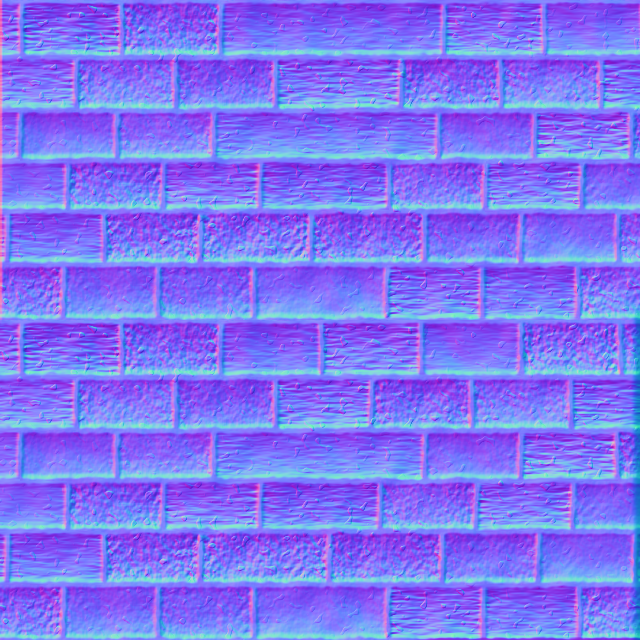
Reproduce this texture map procedurally as a Shadertoy shader.

```glsl
// Tangent-space normal map of a worn brick wall: twelve courses of uneven bricks.
// Each brick contributes surface slopes (bulging face, sharp rims), gradient noise
// adds grain, chips and crumbling mortar, and the slope is packed as a unit normal.

const float TAU = 6.28319;
const float COURSES = 12.0;
const int PERIOD = 6;                 // courses before the bond repeats
const float COURSE_SWAY = 0.0054;     // uneven course heights
const vec2 HALF_GAP = vec2(0.0042, 0.0062);
const float RIM_WIDTH = 0.0034;
const float SIDE_RIM = 1.0;
const float TOP_RIM = 0.45;
const float BOTTOM_RIM = 1.05;
const float FACE_TOP = -0.68;         // face slope at the upper and lower rim
const float FACE_BOTTOM = 0.36;
const float GRAIN_FREQ = 105.0;
const float GRAIN_AMOUNT = 0.34;
const float CHIP_AMOUNT = 0.9;
const float WARP = 0.0035;

// Bond layout: first joint, brick pitch, and the extra width of the fourth brick
const float FIRST_JOINT[6] = float[6](0.034, 0.119, 0.032, 0.105, 0.012, 0.099);
const float PITCH[6] = float[6](0.156, 0.156, 0.151, 0.151, 0.151, 0.149);
const float EXTRA[12] = float[12](0.192, 0.040, 0.200, 0.050, 0.022, 0.059,
                                  0.000, -0.006, 0.178, 0.036, 0.050, 0.061);
const float FIFTH_EXTRA = 0.025;

vec2 hash2(vec2 p) {
    vec3 q = fract(p.xyx * vec3(0.1031, 0.1030, 0.0973));
    q += dot(q, q.yzx + 33.33);
    return fract((q.xx + q.yz) * q.zy);
}

// Gradient noise: value in x, derivative in yz
vec3 gradientNoise(vec2 p) {
    vec2 i = floor(p), f = p - i;
    vec2 u = f * f * f * (f * (f * 6.0 - 15.0) + 10.0);
    vec2 du = 30.0 * f * f * (f * (f - 2.0) + 1.0);
    vec2 e = vec2(0.0, 1.0);
    vec2 ga = hash2(i) * 2.0 - 1.0, gb = hash2(i + e.yx) * 2.0 - 1.0;
    vec2 gc = hash2(i + e.xy) * 2.0 - 1.0, gd = hash2(i + e.yy) * 2.0 - 1.0;
    float a = dot(ga, f), b = dot(gb, f - e.yx);
    float c = dot(gc, f - e.xy), d = dot(gd, f - e.yy);
    float k = a - b - c + d;
    vec2 grad = ga + u.x * (gb - ga) + u.y * (gc - ga) + u.x * u.y * (ga - gb - gc + gd)
              + du * (u.yx * k + vec2(b, c) - a);
    return vec3(a + u.x * (b - a) + u.y * (c - a) + u.x * u.y * k, grad);
}

// Distance from the top to the mortar line above a course
float courseTop(int row) {
    return float(row) / COURSES + 0.001 + COURSE_SWAY * sin(TAU * float(row) / float(PERIOD));
}

float jointX(int row, int j) {
    int k = row % PERIOD;
    float x = FIRST_JOINT[k] + PITCH[k] * float(j);
    if (j > 2) x += EXTRA[row];
    if (j > 3 && k == 4) x += FIFTH_EXTRA;
    return x;
}

// Slope band along a rim, fading to zero at the middle of the joint
vec2 rim(vec2 d, float width) {
    return exp(-d * d / (width * width)) * smoothstep(-HALF_GAP, vec2(0.0), d);
}

vec2 wallSlope(vec2 uv) {
    vec2 home = vec2(uv.x, fract(uv.y * 2.0) * 0.5);   // wear repeats with the bond
    vec3 soft = gradientNoise(home * 22.0);
    vec3 coarse = gradientNoise(home * 85.0 + 7.0);
    vec2 p = uv + WARP * vec2(gradientNoise(home * 13.0 + 40.0).x, soft.x);

    // Find the course and the brick
    float depth = 1.0 - p.y;
    int line = -1;
    for (int k = 0; k < 12; k++) if (depth >= courseTop(k)) line = k;
    int row = (line + 12) % 12;
    int col = 0;
    for (int j = 0; j < 7; j++) if (p.x >= jointX(row, j)) col = j + 1;
    vec2 low = vec2(jointX(row, col - 1), 1.0 - courseTop(line + 1));
    vec2 high = vec2(jointX(row, col), 1.0 - courseTop(line));
    vec2 seed = hash2(vec2(float(col) + 3.0, float(row % PERIOD) * 5.0 + 11.0));
    vec2 tilt = hash2(seed * 91.0 + 2.0) - 0.5;

    // Distances to the rims, roughened by wear
    float wear = 0.0022 * coarse.x;
    vec2 fromLow = p - low - HALF_GAP + wear;
    vec2 fromHigh = high - p - HALF_GAP + wear;
    vec2 inside = smoothstep(-HALF_GAP * 0.6, vec2(RIM_WIDTH), min(fromLow, fromHigh));
    float face = inside.x * inside.y;
    float v = clamp((p.y - low.y) / (high.y - low.y), 0.0, 1.0);

    // Bulging face and rims
    vec2 slope = face * (vec2(0.0, mix(FACE_BOTTOM, FACE_TOP, v)) + tilt * vec2(0.1, 0.2));
    vec2 lowRim = rim(fromLow, RIM_WIDTH), highRim = rim(fromHigh, RIM_WIDTH);
    float ragged = 0.85 + 0.9 * coarse.x;
    slope.x += SIDE_RIM * inside.y * ragged * (highRim.x - 0.75 * lowRim.x);
    slope.y += inside.x * ragged * (BOTTOM_RIM * rim(fromLow, RIM_WIDTH * 1.3).y - TOP_RIM * highRim.y);

    // Grain: streaked on some bricks, rougher near the ends
    vec2 stretch = seed.y > 0.6 ? vec2(0.35, 1.3) : vec2(1.0, 0.9);
    vec2 grain = gradientNoise(home * GRAIN_FREQ * stretch).yz * stretch
               + 0.7 * gradientNoise(home * GRAIN_FREQ * 1.9 * stretch + 19.0).yz * stretch;
    float ends = exp(-max(min(fromLow.x, fromHigh.x), 0.0) / 0.014);
    float rough = mix(0.25, 1.0, seed.x) * (1.0 + 0.9 * ends);
    vec2 wearSlope = grain * GRAIN_AMOUNT * mix(0.16, rough, face) + 0.12 * soft.yz;

    // Chips on faces and crumbs in patches of mortar
    float patchy = smoothstep(0.1, 0.4, gradientNoise(home * vec2(7.0, 16.0) + 63.0).x);
    float chip = smoothstep(0.15, 0.28, coarse.x) * smoothstep(0.48, 0.3, coarse.x);
    wearSlope -= coarse.yz * chip * CHIP_AMOUNT * mix(patchy, 0.35 + 0.6 * seed.x, face);
    return slope + wearSlope * vec2(-1.0, 1.0);
}

void mainImage(out vec4 fragColor, in vec2 fragCoord) {
    vec2 uv = fragCoord / iResolution.xy;
    vec2 slope = wallSlope(uv);
    // Seams at the borders of the sheet
    float upper = smoothstep(0.49, 0.53, uv.y);
    slope.x += 1.7 * upper * smoothstep(0.005, 0.001, uv.x);
    slope.x -= 1.4 * (1.0 - upper) * smoothstep(0.985, 1.0, uv.x);
    slope.y -= 0.9 * smoothstep(0.6, 0.7, uv.x) * smoothstep(0.006, 0.001, uv.y);
    fragColor = vec4(0.5 + 0.5 * normalize(vec3(slope, 1.0)), 1.0);
}
```
